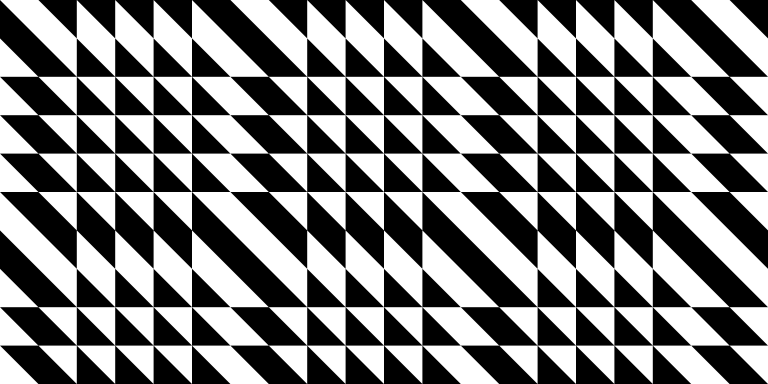
Reproduce this pattern procedurally as a WebGL 1 fragment shader.

```glsl
precision highp float;
// Black and white grid of diagonally split squares, inverted on every sixth row and column.

uniform vec2 u_resolution;

#define ROWS 10.0
#define INVERT_PERIOD 6.0
#define DARK vec3(0.0)
#define LIGHT vec3(1.0)
#define SAMPLES 5

// -1 on the first line of each period, +1 on the others
float lineSign(float index) {
  return mod(index + 0.5, INVERT_PERIOD) < 1.0 ? -1.0 : 1.0;
}

// Light amount at a point in cell units; y runs down from the top edge
float splitSquares(vec2 p, float softness) {
  vec2 cell = floor(p);
  vec2 local = p - cell;
  float polarity = lineSign(cell.x) * lineSign(cell.y);
  // The diagonal falls from top left to bottom right
  float side = (local.x - local.y) * polarity;
  return clamp(side / softness + 0.5, 0.0, 1.0);
}

void main() {
  float pixel = ROWS / u_resolution.y;
  float subPixel = pixel / float(SAMPLES);
  vec2 corner = floor(gl_FragCoord.xy);

  // Average a grid of samples over the pixel to smooth every edge
  float light = 0.0;
  for (int j = 0; j < SAMPLES; j++) {
    for (int i = 0; i < SAMPLES; i++) {
      vec2 offset = (vec2(float(i), float(j)) + 0.5) / float(SAMPLES);
      vec2 p = (corner + offset) * pixel;
      light += splitSquares(vec2(p.x, ROWS - p.y), subPixel);
    }
  }
  light /= float(SAMPLES * SAMPLES);

  gl_FragColor = vec4(mix(DARK, LIGHT, light), 1.0);
}
```
